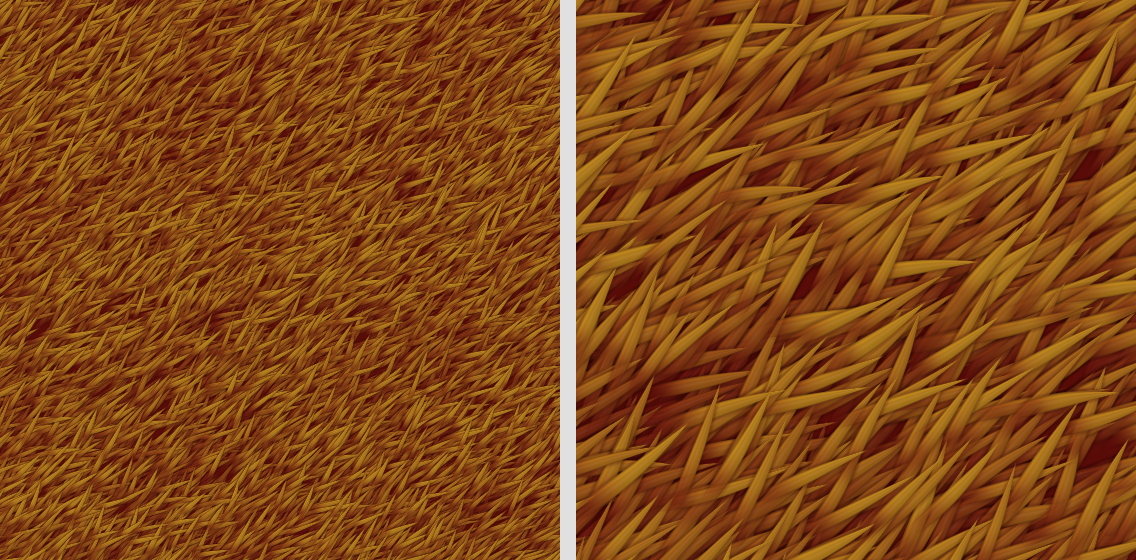
Left, the full canvas; right, a detail of the centre.
This texture is drawn by a WebGL 1 fragment shader. Its source:

```glsl
precision highp float;

uniform vec2 u_resolution;

vec3 hash3(vec3 p) {
    p = fract(p * vec3(0.1031, 0.1030, 0.0973));
    p += dot(p, p.yxz + 33.33);
    return fract((p.xxy + p.yxx) * p.zyx);
}

float valueNoise(vec2 p) {
    vec2 i = floor(p), f = fract(p);
    f = f * f * (3.0 - 2.0 * f);
    float a = hash3(vec3(i, 91.0)).x;
    float b = hash3(vec3(i + vec2(1.0, 0.0), 91.0)).x;
    float c = hash3(vec3(i + vec2(0.0, 1.0), 91.0)).x;
    float d = hash3(vec3(i + vec2(1.0, 1.0), 91.0)).x;
    return mix(mix(a, b, f.x), mix(c, d, f.x), f.y);
}

// Paints one curved, tapering blade rooted at the origin of p.
vec3 paintBlade(vec3 under, vec2 p, vec3 shape, vec3 look, float height, float patchTone, float pixel) {
    float angle = (shape.z - 0.5) * 1.04;
    float ca = cos(angle), sa = sin(angle);
    vec2 q = vec2(ca * p.x + sa * p.y, ca * p.y - sa * p.x);
    float t = q.x / mix(0.068, 0.100, look.x);
    if (t <= 0.0 || t >= 1.0) return under;

    float across = q.y - (look.y - 0.5) * 0.022 * t * (t - 0.4);
    float halfWidth = mix(0.0034, 0.0049, look.z) * 2.6 * sqrt(t) * (1.0 - t);
    float edge = abs(across) - halfWidth;
    float rootFade = smoothstep(0.04, 0.42, t);
    float cover = clamp(0.5 - edge / pixel, 0.0, 1.0) * min(1.0, halfWidth / pixel) * rootFade;

    // Narrow reddish shadow on the blades below
    float shadow = (1.0 - smoothstep(0.0, 0.0026, edge)) * rootFade * smoothstep(1.0, 0.8, t);
    under = mix(under, under * vec3(0.70, 0.52, 0.58), 0.6 * shadow);

    // Red root to golden tip
    float tone = smoothstep(0.0, 0.55, t) * mix(0.06, 1.0, height);
    tone += patchTone + (look.z - 0.5) * 0.16;
    vec3 color = mix(vec3(0.45, 0.085, 0.05), vec3(0.66, 0.46, 0.10), clamp(tone, 0.0, 1.0));
    color *= mix(0.86, 1.0, height);

    // Flat body with a pale midrib, a lit flank and a thin dark rim
    float side = across / max(halfWidth, pixel);
    color *= 1.0 + 0.06 * side - 0.22 * smoothstep(0.72, 1.0, abs(side));
    color += vec3(0.035, 0.035, 0.045) * exp(-14.0 * side * side) * rootFade;
    color *= 1.0 + 0.10 * smoothstep(0.3, 0.6, side) * smoothstep(0.9, 0.65, side);
    return mix(under, color, cover);
}

void main() {
    vec2 uv = gl_FragCoord.xy / u_resolution.y;
    float pixel = 1.0 / u_resolution.y;

    // The grid is turned along the mean direction of growth
    vec2 p = mat2(0.777, -0.629, 0.629, 0.777) * uv;
    vec2 cellSize = vec2(0.052, 0.028);
    float patchTone = (valueNoise(p * vec2(7.0, 13.0)) - 0.5) * 0.20;
    vec3 color = vec3(0.35, 0.045, 0.03);

    // Layers from the ground up; tips overlap the roots ahead of them
    for (int layer = 0; layer < 12; layer++) {
        float level = float(layer);
        vec2 g = p / cellSize + hash3(vec3(level, 17.0, 5.0)).xy * 40.0;
        vec2 base = floor(g);
        for (int i = 0; i < 3; i++) {
            for (int j = 0; j < 5; j++) {
                vec2 cell = base + vec2(-float(i), 2.0 - float(j));
                vec3 shape = hash3(vec3(cell, level * 7.0 + 3.0));
                vec3 look = hash3(vec3(cell + 57.0, level * 7.0 + 131.0));
                vec2 root = (cell + shape.xy - g) * cellSize;
                float height = (level + look.y) / 12.0;
                color = paintBlade(color, -root, shape, look, height, patchTone, pixel);
            }
        }
    }
    gl_FragColor = vec4(color, 1.0);
}
```
